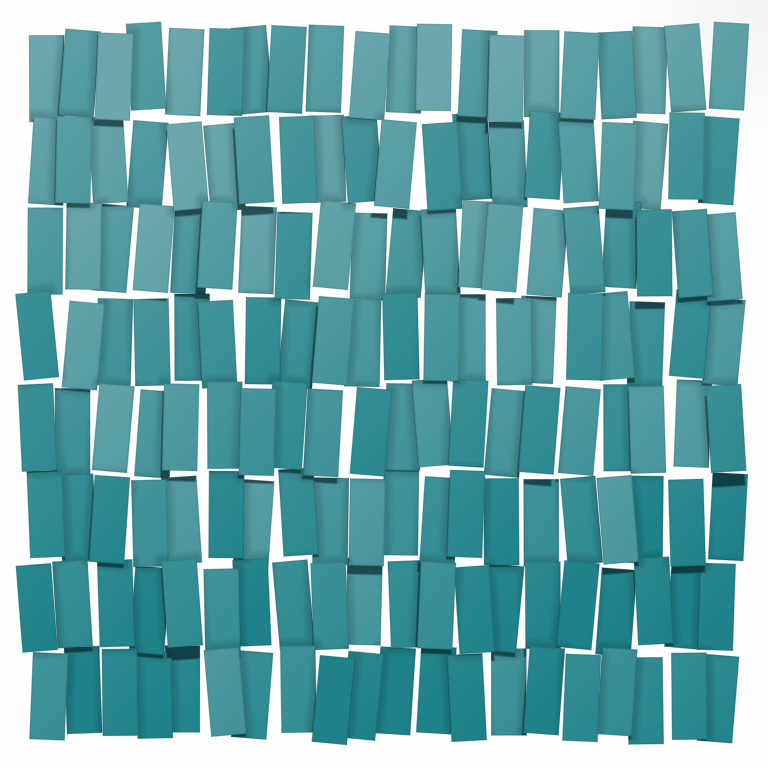
Write a Shadertoy shader that draws this pattern.

```glsl
// A wall of 20 by 8 tilted teal cards on white, overlapping at random heights.
// Each pixel gathers its nine nearest cards, then weighs every card by the
// coverage of the cards above it and darkens it by the shadows they throw.

const vec2 GRID = vec2(20.0, 8.0);
const vec2 PITCH = vec2(0.0466, 0.1159);
const vec2 FIRST_CENTRE = vec2(0.0555, 0.0945);
const vec2 HALF_CARD = vec2(0.0230, 0.0566);
const vec2 JITTER = vec2(0.0085, 0.0085);
const float MAX_TILT = 0.10;
const vec2 SHADOW_OFFSET = vec2(0.003, 0.019);

const vec3 PAPER = vec3(0.995);
const vec3 TEAL_DEEP = vec3(0.12, 0.51, 0.54);
const vec3 TEAL_PALE = vec3(0.42, 0.655, 0.675);
const vec3 SHADOW_TINT = vec3(0.34, 0.45, 0.47);

struct Card {
    vec2 local;     // pixel position in the card's own frame
    float cover;    // antialiased coverage
    float height;   // stacking height, 0 to 1
    vec3 colour;
};

float hash(vec2 p, float seed) {
    vec3 q = fract(vec3(p.xyx) * vec3(0.1031, 0.1030, 0.0973) + seed * 0.137);
    q += dot(q, q.yzx + 33.33);
    return fract((q.x + q.y) * q.z);
}

float boxDistance(vec2 p, vec2 halfSize) {
    vec2 d = abs(p) - halfSize;
    return length(max(d, 0.0)) + min(max(d.x, d.y), 0.0);
}

vec2 rotate(vec2 p, float angle) {
    float c = cos(angle), s = sin(angle);
    return vec2(c * p.x + s * p.y, c * p.y - s * p.x);
}

bool onWall(vec2 cell) {
    return all(greaterThanEqual(cell, vec2(0.0))) && all(lessThan(cell, GRID));
}

// Pale towards the top left, deep towards the bottom right, with random spread
vec3 cardColour(vec2 cell, vec2 local) {
    vec2 place = cell / (GRID - 1.0);
    float tone = 0.27 + 0.55 * place.y - 0.12 * place.x;
    tone += 0.60 * (hash(cell, 5.0) - 0.5);
    tone += 0.06 * local.y / HALF_CARD.y - 0.03 * local.x / HALF_CARD.x;
    return mix(TEAL_DEEP, TEAL_PALE, clamp(tone, 0.0, 1.0));
}

Card makeCard(vec2 p, vec2 cell, float blur) {
    Card card;
    vec2 shift = (vec2(hash(cell, 1.0), hash(cell, 2.0)) * 2.0 - 1.0) * JITTER;
    float tilt = (hash(cell, 3.0) * 2.0 - 1.0) * MAX_TILT;
    card.local = rotate(p - FIRST_CENTRE - cell * PITCH - shift, tilt);
    card.height = onWall(cell) ? hash(cell, 4.0) : -1.0;

    float d = boxDistance(card.local, HALF_CARD);
    card.cover = onWall(cell) ? 1.0 - smoothstep(-blur, blur, d) : 0.0;

    // Faint darker rim gives the card some thickness
    float rim = smoothstep(-0.0025, 0.0, d);
    card.colour = cardColour(cell, card.local) * (1.0 - 0.12 * rim);
    return card;
}

// Drop shadow grows with the height gap; a soft contact shade hugs the edge
float shadowAmount(vec2 local, float gap) {
    float dropped = boxDistance(local + SHADOW_OFFSET * gap, HALF_CARD);
    float contact = boxDistance(local, HALF_CARD);
    float dropShade = 1.0 - smoothstep(-0.0015, 0.0025, dropped);
    float contactShade = 1.0 - smoothstep(0.0, 0.014, contact);
    return max(0.95 * dropShade, 0.28 * contactShade);
}

// White ground with a faint grey corner at the top right
vec3 paperColour(vec2 p) {
    return PAPER - 0.035 * (1.0 - smoothstep(0.0, 0.22, length(p - 1.0)));
}

void mainImage(out vec4 fragColor, in vec2 fragCoord) {
    float side = min(iResolution.x, iResolution.y);
    vec2 p = (fragCoord - 0.5 * iResolution.xy) / side + 0.5;
    float blur = max(0.8 / side, 0.0008);

    // Gather the neighbourhood
    Card cards[9];
    vec2 home = floor((p - FIRST_CENTRE) / PITCH + 0.5);
    for (int i = 0; i < 9; i++) {
        cards[i] = makeCard(p, home + vec2(i % 3 - 1, i / 3 - 1), blur);
    }

    // Blend by visibility
    vec3 colour = vec3(0.0);
    float bare = 1.0;
    for (int a = 0; a < 9; a++) {
        float visible = cards[a].cover;
        bare *= 1.0 - visible;
        if (visible <= 0.0) continue;
        float shadow = 0.0;
        for (int b = 0; b < 9; b++) {
            float gap = cards[b].height - cards[a].height;
            if (gap > 0.0) {
                visible *= 1.0 - cards[b].cover;
                shadow = max(shadow, shadowAmount(cards[b].local, gap));
            }
        }
        colour += visible * cards[a].colour * mix(vec3(1.0), SHADOW_TINT, shadow);
    }
    fragColor = vec4(colour + bare * paperColour(p), 1.0);
}
```
